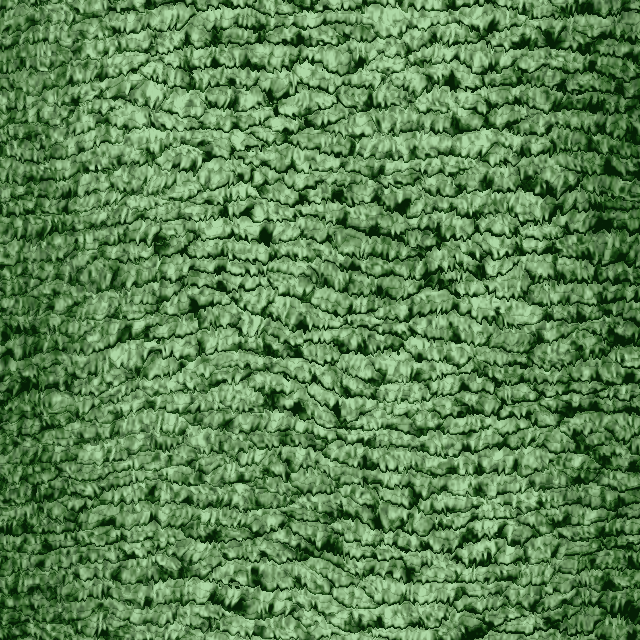
Reproduce this texture procedurally as a Shadertoy shader.

```glsl
const vec3 BLACK_GREEN = vec3(0.02, 0.12, 0.02);
const vec3 DEEP_GREEN  = vec3(0.08, 0.26, 0.06);
const vec3 MID_GREEN   = vec3(0.25, 0.43, 0.20);
const vec3 DULL_GREEN  = vec3(0.29, 0.42, 0.26);
const vec3 SOFT_GREEN  = vec3(0.44, 0.59, 0.39);
const vec3 PALE_GREEN  = vec3(0.59, 0.75, 0.55);

const vec2 PEBBLES = vec2(17.0, 32.0);       // pebbles per canvas
const vec2 WRINKLES = vec2(31.0, 62.0);      // finer creases per canvas
const vec2 FIBRES = vec2(225.0, 88.0);       // upright fibres per canvas
const float BASE_TONE = 0.95;
const float CREASE_DEPTH = 0.88;
const float WRINKLE_DEPTH = 0.30;
const float FIBRE_CONTRAST = 0.62;
const float SPECK_CONTRAST = 0.28;
const float DOME_SHADE = 0.20;
const float PATCH_CONTRAST = 0.22;
const float JAG = 0.011;                     // fibre overhang at creases
const float EDGE_DARKNESS = 0.27;

vec2 hash22(vec2 p) {
    vec3 q = fract(p.xyx * vec3(0.1031, 0.1030, 0.0973));
    q += dot(q, q.yzx + 33.33);
    return fract((q.xx + q.yz) * q.zy);
}

float noise(vec2 p) {
    vec2 cell = floor(p);
    vec2 f = fract(p);
    f = f * f * (3.0 - 2.0 * f);
    float low = mix(hash22(cell).x, hash22(cell + vec2(1, 0)).x, f.x);
    float high = mix(hash22(cell + vec2(0, 1)).x, hash22(cell + vec2(1, 1)).x, f.x);
    return mix(low, high, f.y);
}

// x: distance to the cell border, y: height above the cell centre
vec2 pebble(vec2 p) {
    vec2 cell = floor(p);
    float nearest = 9.0;
    float second = 9.0;
    float rise = 0.0;
    for (int j = -1; j <= 1; j++) {
        for (int i = -1; i <= 1; i++) {
            vec2 neighbour = cell + vec2(i, j);
            vec2 offset = p - neighbour - 0.1 - 0.8 * hash22(neighbour);
            float dist = length(offset);
            if (dist < nearest) {
                second = nearest;
                nearest = dist;
                rise = offset.y;
            } else {
                second = min(second, dist);
            }
        }
    }
    return vec2(second - nearest, rise);
}

// Shadow gathers along the lower border of each pebble
float crease(vec2 cellInfo, float width) {
    float border = 1.0 - smoothstep(0.0, width, cellInfo.x);
    float underside = smoothstep(0.2, -0.3, cellInfo.y);
    return border * mix(0.14, 1.0, underside);
}

vec3 leatherColour(float tone, float dullness) {
    vec3 middle = mix(MID_GREEN, DULL_GREEN, dullness);
    vec3 colour = mix(BLACK_GREEN, DEEP_GREEN, clamp(tone * 4.0, 0.0, 1.0));
    colour = mix(colour, middle, clamp(tone * 4.0 - 1.0, 0.0, 1.0));
    colour = mix(colour, SOFT_GREEN, clamp(tone * 4.0 - 2.0, 0.0, 1.0));
    return mix(colour, PALE_GREEN, clamp(tone * 4.0 - 3.0, 0.0, 1.6));
}

void mainImage(out vec4 fragColor, in vec2 fragCoord) {
    vec2 uv = fragCoord / iResolution.y;
    float across = fragCoord.x / iResolution.x;

    // Upright fibres and fine specks
    float fibre = noise(uv * FIBRES + 3.0 * noise(uv * 40.0)) - 0.5;
    float speck = noise(uv * vec2(330.0, 210.0) + 71.0) - 0.5;

    // Bend the rows and let fibres fray their borders
    vec2 bent = uv;
    bent.y += 0.09 * (noise(uv * vec2(3.0, 2.2) + 11.0) - 0.5);
    bent.y += 0.022 * (noise(uv * vec2(13.0, 17.0) + 29.0) - 0.5);
    bent.x += 0.040 * (noise(uv * vec2(9.0, 14.0) + 47.0) - 0.5);
    bent.y += JAG * fibre;

    // Pebbles, weaker towards the left side
    float relief = mix(0.5, 1.0, smoothstep(0.02, 0.36, across));
    vec2 large = pebble(bent * PEBBLES);
    vec2 small = pebble(bent * WRINKLES + 19.0);
    float depth = relief * mix(0.65, 1.25, noise(uv * vec2(8.0, 13.0) + 5.0));

    float tone = BASE_TONE;
    tone -= CREASE_DEPTH * depth * crease(large, 0.42);
    tone -= WRINKLE_DEPTH * crease(small, 0.45);
    tone += DOME_SHADE * relief * large.y;
    tone += FIBRE_CONTRAST * mix(1.25, 1.0, relief) * fibre + SPECK_CONTRAST * speck;
    tone += PATCH_CONTRAST * (noise(uv * 5.0 + 83.0) - 0.5);

    // Darkened left and right margins
    float margin = smoothstep(0.24, 0.0, min(across, 1.0 - across));
    tone -= EDGE_DARKNESS * margin;

    float dullness = smoothstep(0.35, 0.75, noise(uv * vec2(120.0, 60.0) + 37.0));
    fragColor = vec4(leatherColour(tone, dullness), 1.0);
}
```
